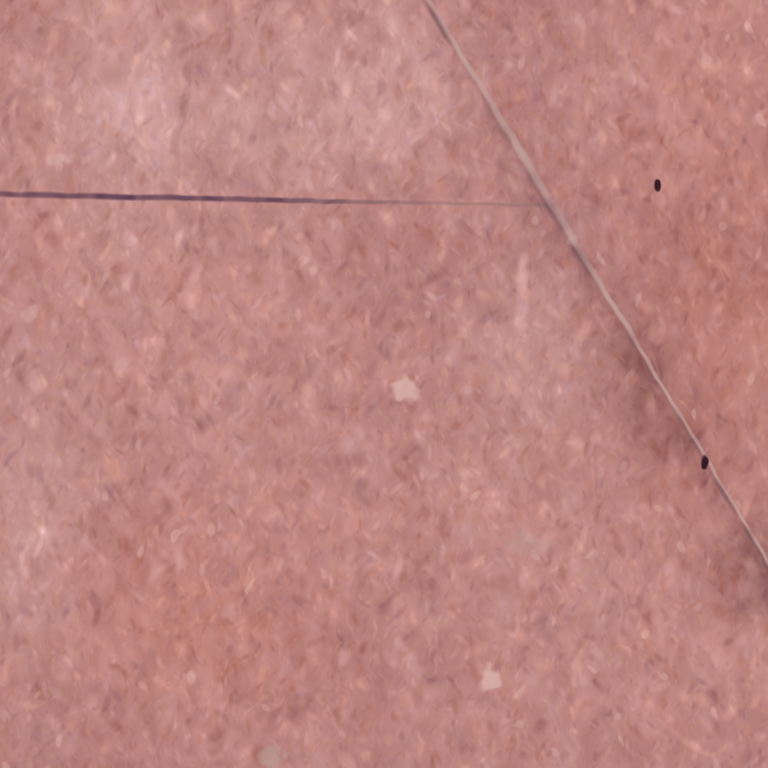
Write a three.js fragment shader that draws this texture.

```glsl
// Weathered rose stone slab with mineral flecks, a dark seam and a pale diagonal joint.
varying vec2 vUv;

float hash(vec2 p) {
  return fract(sin(dot(p, vec2(127.1, 311.7))) * 43758.5453);
}

float noise(vec2 p) {
  vec2 cell = floor(p), f = fract(p);
  f = f * f * (3.0 - 2.0 * f);
  float low = mix(hash(cell), hash(cell + vec2(1.0, 0.0)), f.x);
  float high = mix(hash(cell + vec2(0.0, 1.0)), hash(cell + 1.0), f.x);
  return mix(low, high, f.y);
}

float fbm(vec2 p) {
  float sum = 0.0, weight = 0.5;
  for (int i = 0; i < 4; i++) {
    sum += weight * noise(p);
    p = mat2(0.8, 0.6, -0.6, 0.8) * p * 2.03 + 7.3;
    weight *= 0.5;
  }
  return sum / 0.9375;
}

mat2 rotation(float angle) {
  float c = cos(angle), s = sin(angle);
  return mat2(c, s, -s, c);
}

// Soft elliptical patch: 1 at the centre, fading outwards
float glow(vec2 p, vec2 centre, vec2 radius) {
  vec2 d = (p - centre) / radius;
  return exp(-dot(d, d));
}

// Small irregular spot with a smooth edge
float spot(vec2 p, vec2 centre, vec2 radius) {
  vec2 ragged = vec2(noise(p * 110.0), noise(p * 110.0 + 31.0)) - 0.5;
  return 1.0 - smoothstep(0.5, 1.15, length((p - centre) / radius + 0.8 * ragged));
}

// x: signed distance to the line, y: position along it from a to b
vec2 lineCoords(vec2 p, vec2 a, vec2 b) {
  vec2 ba = b - a, dir = normalize(ba), pa = p - a;
  return vec2(dir.x * pa.y - dir.y * pa.x, dot(pa, dir) / length(ba));
}

float stroke(float dist, float halfWidth) {
  return 1.0 - smoothstep(halfWidth * 0.3, halfWidth * 1.5, abs(dist));
}

// Stroke that stops softly at both ends
float mark(vec2 coords, float halfWidth) {
  float y = coords.y;
  return stroke(coords.x, halfWidth) * smoothstep(0.0, 0.15, y) * (1.0 - smoothstep(0.85, 1.0, y));
}

// Scattered steep flakes: x is signed brightness, y is signed warmth
vec2 flakes(vec2 p, float scale, float seed) {
  vec2 q = p * scale + seed, cell = floor(q), sum = vec2(0.0);
  for (int j = -1; j <= 1; j++) {
    for (int i = -1; i <= 1; i++) {
      vec2 id = cell + vec2(float(i), float(j));
      vec2 centre = id + vec2(hash(id + 1.7), hash(id + 5.3));
      vec2 d = (q - centre) * rotation(0.7 + 1.8 * hash(id + 9.1));
      d /= vec2(0.35 + 0.4 * hash(id + 3.9), 0.16 + 0.22 * hash(id + 8.2));
      float mask = 1.0 - smoothstep(0.2, 1.15, length(d));
      sum += mask * (vec2(hash(id + 2.4), hash(id + 6.6)) - 0.5);
    }
  }
  return sum;
}

void main() {
  vec2 p = vUv;
  vec2 warp = vec2(noise(p * 45.0), noise(p * 45.0 + 17.0)) - 0.5;
  vec2 w = p + 0.008 * warp;

  // Mottled stone
  vec3 color = vec3(0.740, 0.524, 0.505);
  color += (fbm(p * 6.0) - 0.5) * vec3(0.08, 0.08, 0.07);
  color += (fbm(w * vec2(64.0, 42.0)) - 0.5) * vec3(0.12);

  // Worn patches and warm stains
  float worn = glow(p, vec2(0.17, 0.85), vec2(0.08, 0.11))
    + 0.85 * glow(p, vec2(0.37, 0.86), vec2(0.14, 0.09))
    + 0.8 * glow(p, vec2(0.53, 0.92), vec2(0.07, 0.10))
    + 0.6 * glow(p, vec2(0.70, 0.56), vec2(0.06, 0.11))
    + 0.7 * glow(p, vec2(0.03, 0.32), vec2(0.07, 0.18));
  color += worn * (0.6 + 0.8 * noise(w * 20.0)) * vec3(0.065, 0.09, 0.095);
  float rust = glow(p, vec2(0.25, 0.20), vec2(0.20, 0.12)) + glow(p, vec2(0.94, 0.62), vec2(0.13, 0.36));
  color += rust * vec3(-0.008, -0.026, -0.040);

  // Mineral flakes
  vec2 grain = flakes(w, 34.0, 3.0) + 0.8 * flakes(w, 56.0, 21.0) + 0.5 * flakes(w, 90.0, 47.0);
  color += grain.x * vec3(0.12, 0.125, 0.12) + grain.y * vec3(0.03, 0.003, -0.035);
  float chips = smoothstep(0.3, 0.5, flakes(w, 30.0, 71.0).x);
  color = mix(color, vec3(0.87, 0.70, 0.66), 0.45 * chips);

  // Faint scratches
  color -= 0.05 * mark(lineCoords(w, vec2(0.25, 0.93), vec2(0.225, 0.78)), 0.005);
  color += 0.07 * mark(lineCoords(w, vec2(0.68, 0.68), vec2(0.677, 0.56)), 0.008);

  // Horizontal seam, dark at the left and pale towards the joint
  vec2 seam = lineCoords(p + 0.002 * warp, vec2(0.0, 0.747), vec2(0.714, 0.732));
  float fade = smoothstep(0.4, 0.85, seam.y), wear = noise(vec2(seam.y * 55.0, 9.0));
  vec3 seamColor = mix(vec3(0.34, 0.23, 0.31), vec3(0.60, 0.46, 0.45), fade);
  float seamMask = stroke(seam.x, mix(0.0038, 0.0025, fade)) * (1.0 - step(1.0, seam.y));
  color = mix(color, seamColor, seamMask * (0.55 + 0.4 * wear) * mix(1.0, 0.75, fade));

  // Diagonal joint: grime, broken shadow and a thin pale thread
  vec2 joint = lineCoords(p + 0.003 * warp, vec2(0.557, 1.0), vec2(1.0, 0.268));
  float grime = exp(-abs(joint.x + 0.01) / 0.03) * smoothstep(0.0, 0.8, joint.y) * noise(w * 26.0);
  grime += 0.5 * glow(p, vec2(0.97, 0.26), vec2(0.05, 0.07)) + 0.4 * glow(p, vec2(0.84, 0.48), vec2(0.04, 0.07));
  color -= grime * vec3(0.16, 0.14, 0.12);
  float broken = noise(vec2(joint.y * 38.0, 4.0));
  float width = 0.0022 + 0.0025 * glow(vec2(joint.y), vec2(0.33), vec2(0.35));
  color = mix(color, vec3(0.46, 0.33, 0.35), 0.75 * broken * stroke(joint.x + 0.003, width * 1.5));
  color = mix(color, vec3(0.76, 0.63, 0.61), (0.9 - 0.5 * broken) * stroke(joint.x - 0.001, width));

  // Pale inclusions, grey lichen and dark pits
  float pale = spot(p, vec2(0.529, 0.491), vec2(0.018, 0.020)) + spot(p, vec2(0.638, 0.116), vec2(0.015, 0.018))
    + 0.6 * spot(p, vec2(0.074, 0.794), vec2(0.015, 0.010)) + 0.5 * spot(p, vec2(0.039, 0.59), vec2(0.012, 0.014));
  color = mix(color, vec3(0.85, 0.70, 0.67), 0.8 * pale);
  float lichen = spot(p, vec2(0.355, 0.014), vec2(0.018)) + 0.6 * spot(p, vec2(0.685, 0.292), vec2(0.034, 0.017));
  color = mix(color, vec3(0.73, 0.62, 0.58), 0.65 * lichen);
  float pits = spot(p, vec2(0.857, 0.759), vec2(0.006, 0.008)) + spot(p, vec2(0.918, 0.398), vec2(0.005, 0.009));
  color = mix(color, vec3(0.18, 0.09, 0.13), 0.95 * pits);

  gl_FragColor = vec4(clamp(color, 0.0, 1.0), 1.0);
}
```
